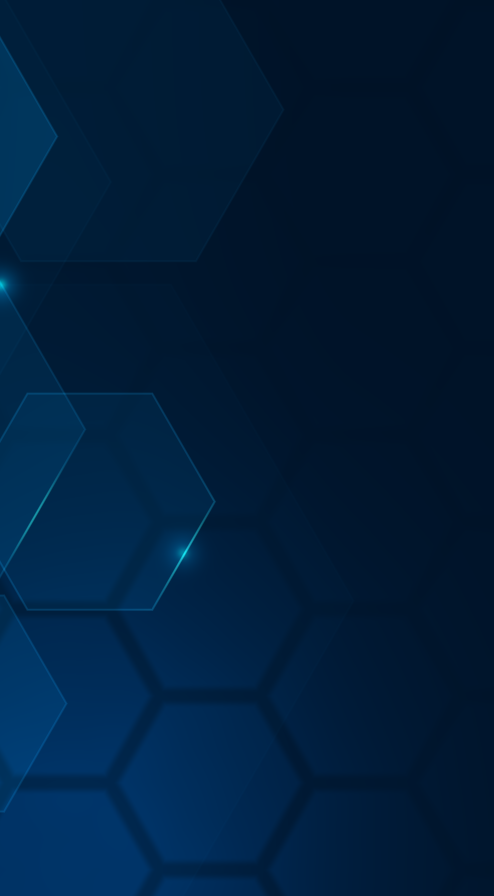
Give the GLSL for this background, as a WebGL 2 fragment shader.

```glsl
#version 300 es
precision highp float;

uniform vec2 u_resolution;
out vec4 fragColor;

// Signed distance to a hexagon with points at left and right
float hexagon(vec2 p, float radius) {
    p = abs(p);
    return max(p.y, p.x * 0.866 + p.y * 0.5) - radius * 0.866;
}

// Distance to the nearest cell of a honeycomb, measured from its centre
float honeycomb(vec2 p, float spacing) {
    vec2 period = vec2(1.732, 1.0) * spacing;
    vec2 a = mod(p + period * 0.5, period) - period * 0.5;
    vec2 b = mod(p, period) - period * 0.5;
    return min(hexagon(a, 0.0), hexagon(b, 0.0));
}

float halo(vec2 p, vec2 centre, float size) {
    vec2 q = (p - centre) / size;
    return exp(-dot(q, q));
}

// Translucent pane with a fine rim, brighter towards its right point
vec3 pane(vec2 p, vec2 centre, float radius, float fill, float rim) {
    vec2 q = p - centre;
    float pixel = 1.0 / u_resolution.y;
    float d = hexagon(q, radius);
    float inside = smoothstep(pixel, -pixel, d);
    float line = 1.0 - smoothstep(0.0002, 0.0008 + pixel, abs(d));
    float shade = mix(0.7, 1.0, smoothstep(-radius, radius, q.x));
    return vec3(0.0, 0.68, 1.0) * fill * inside * shade
         + vec3(0.1, 0.75, 1.0) * rim * line;
}

// Teal light running along part of a pane's rim
vec3 glint(vec2 p, vec2 centre, float radius, vec2 spot, float size) {
    float d = abs(hexagon(p - centre, radius));
    float line = 1.0 - smoothstep(0.0002, 0.001 + 1.0 / u_resolution.y, d);
    return vec3(0.08, 0.33, 0.22) * line * halo(p, spot, size);
}

// Light point with a small core and a soft blue bloom
vec3 spark(vec2 p, vec2 spot) {
    return vec3(0.0, 0.22, 0.15) * halo(p, spot, 0.006)
         + vec3(0.0, 0.12, 0.17) * halo(p, spot, 0.018);
}

void main() {
    vec2 p = gl_FragCoord.xy / u_resolution.y;

    // Navy ground, lit from the lower left
    vec2 q = (p - vec2(0.1, 0.04)) / vec2(0.3, 0.34);
    float light = exp(-dot(q, q));
    vec3 color = vec3(0.0, 0.073, 0.155);
    color += vec3(0.0, 0.108, 0.215) * light;
    color += vec3(0.0, 0.018, 0.03) * smoothstep(0.4, 0.0, p.x);

    // Dark soft grooves between the honeycomb cells
    float cell = honeycomb(p - vec2(0.2344, 0.1263), 0.194);
    float groove = smoothstep(0.083, 0.094, cell);
    color *= 1.0 - groove * mix(0.03, 0.24, smoothstep(0.0, 0.6, light));
    color *= 1.0 + 0.04 * smoothstep(0.03, 0.09, cell) * (1.0 - groove) * light;

    // Large faint panes
    color += pane(p, vec2(-0.013, 0.3294), 0.4076, 0.012, 0.01);
    color += pane(p, vec2(0.1211, 0.8776), 0.1953, 0.04, 0.04);
    color += pane(p, vec2(-0.1237, 0.7969), 0.2474, 0.018, 0.02);

    // Bright panes along the left side
    vec2 middle = vec2(-0.1003, 0.5208);
    vec2 ring = vec2(0.1003, 0.4401);
    color += pane(p, vec2(-0.0755, 0.8477), 0.1393, 0.13, 0.12);
    color += pane(p, middle, 0.1953, 0.07, 0.1);
    color += pane(p, ring, 0.1393, 0.058, 0.14);
    color += pane(p, vec2(-0.0651, 0.2148), 0.1393, 0.075, 0.11);

    // Lights on the rims
    vec2 upperSpark = vec2(0.001, 0.6823);
    vec2 lowerSpark = vec2(0.2044, 0.3828);
    color += glint(p, middle, 0.1953, vec2(0.04, 0.425), 0.045);
    color += glint(p, ring, 0.1393, lowerSpark, 0.05);
    color += spark(p, upperSpark) * 1.6 + spark(p, lowerSpark);

    fragColor = vec4(color, 1.0);
}
```
